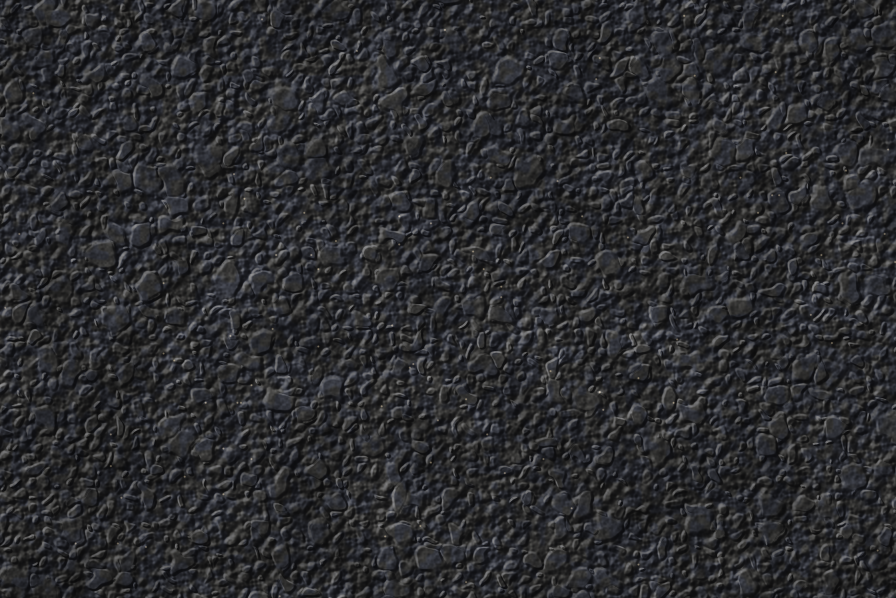
Give the GLSL for this texture, as a Shadertoy shader.

```glsl
// Dark, rough painted plaster: flattened blobs and small bumps under raking light.

const vec2  LIGHT_DIR     = vec2(-0.72, 0.69); // points towards the light
const float SLOPE_STEP    = 0.0016;            // half width of the slope probe
const float RELIEF_GAIN   = 1.0;
const float BLOB_SCALE    = 22.0;              // cells per canvas height
const float BUMP_SCALE    = 45.0;
const float CRUMB_SCALE   = 98.0;
const float BLOB_HEIGHT   = 0.0105;
const float BUMP_HEIGHT   = 0.0080;
const float CRUMB_HEIGHT  = 0.0084;
const float TOP_GLOW      = 0.11;              // sky light on flat tops
const float PATCH_SCALE   = 14.0;
const float PATCH_AMOUNT  = 0.26;
const float GRAIN_SCALE   = 300.0;
const float GRAIN_AMOUNT  = 0.30;
const float SPARKLE_SCALE = 170.0;
const float SPARKLE_SHARE = 0.0016;
const vec3  SHADOW_COLOR  = vec3(0.056, 0.056, 0.062);
const vec3  LIT_COLOR     = vec3(0.485, 0.485, 0.490);
const vec3  COOL_TINT     = vec3(0.96, 1.00, 1.11);
const vec3  WARM_TINT     = vec3(1.02, 1.01, 0.96);
const vec3  SPARKLE_COLOR = vec3(0.36, 0.32, 0.25);

float hash(vec2 p) {
    vec3 q = fract(p.xyx * vec3(0.1031, 0.1030, 0.0973));
    q += dot(q, q.yzx + 33.33);
    return fract((q.x + q.y) * q.z);
}

vec2 hash2(vec2 p) {
    return vec2(hash(p + 17.3), hash(p + 71.9));
}

float noise(vec2 p) {
    vec2 i = floor(p), f = fract(p);
    f = f * f * (3.0 - 2.0 * f);
    return mix(mix(hash(i), hash(i + vec2(1, 0)), f.x),
               mix(hash(i + vec2(0, 1)), hash(i + vec2(1, 1)), f.x), f.y);
}

// Scattered stretched lumps; flatness 0 gives domes, 1 gives steep plateaus.
float lumps(vec2 p, float share, float flatness) {
    vec2 cell = floor(p);
    float top = 0.0;
    for (int y = -1; y <= 1; y++)
    for (int x = -1; x <= 1; x++) {
        vec2 id = cell + vec2(x, y);
        if (hash(id + 5.7) > share) continue;
        vec2 offset = p - id - 0.2 - 0.6 * hash2(id);
        float angle = 6.2832 * hash(id + 31.1);
        float c = cos(angle), s = sin(angle);
        offset = mat2(c, s, -s, c) * offset;
        offset.y *= 1.0 + 0.8 * hash(id + 43.7);
        float radius = mix(0.28, 0.68, hash(id + 59.3));
        float edge = 1.0 - smoothstep(radius * 0.66 * flatness, radius, length(offset));
        top = max(top, edge * mix(0.7, 1.0, hash(id + 83.1)));
    }
    return top;
}

// Height in x, share of lump top in y.
vec2 relief(vec2 p) {
    vec2 warp = vec2(noise(p * 52.0), noise(p * 52.0 + 37.0)) - 0.5;
    vec2 q = p + 0.017 * warp;
    float blob = lumps(q * BLOB_SCALE + 9.0, 0.42, 1.0);
    float bump = lumps(q * BUMP_SCALE + 53.0, 0.72, 0.7);

    // Crumbs live on a turned grid so that no rows show.
    vec2 turned = mat2(0.8, 0.6, -0.6, 0.8) * p + vec2(3.0, 2.0);
    float crumb = noise(turned * CRUMB_SCALE)
                + 0.32 * noise(turned * CRUMB_SCALE * 2.1 + 29.0);
    float top = max(blob, 0.6 * bump);
    float body = max(BLOB_HEIGHT * blob, BUMP_HEIGHT * bump);
    return vec2(body + CRUMB_HEIGHT * crumb * (1.0 - 0.78 * top), top);
}

vec3 shade(vec2 p) {
    vec2 probe = LIGHT_DIR * SLOPE_STEP;
    vec2 behind = relief(p - probe), ahead = relief(p + probe);

    // Faces that fall away towards the light are bright.
    float slope = RELIEF_GAIN * (behind.x - ahead.x) / (2.0 * SLOPE_STEP);
    slope += TOP_GLOW * (behind.y + ahead.y - 0.5);
    float tone = 0.5 + 0.5 * slope / sqrt(1.0 + slope * slope);
    vec3 color = mix(SHADOW_COLOR, LIT_COLOR, pow(tone, 2.1));

    // Uneven exposure, with cool and warm reflections fading in the highlights.
    float patches = noise(p * PATCH_SCALE + 5.0) + noise(p * PATCH_SCALE * 2.3 + 61.0);
    color *= 1.0 + PATCH_AMOUNT * (patches - 1.0);
    float coolness = smoothstep(0.3, 0.7, noise(p * 75.0 + 91.0) + 0.12 * (p.y - 0.5));
    vec3 tint = mix(WARM_TINT, COOL_TINT, coolness);
    color *= mix(tint, vec3(1.0), smoothstep(0.65, 0.95, tone));

    // Fine grain and rare mineral glints.
    color *= 1.0 + GRAIN_AMOUNT * (noise(p * GRAIN_SCALE) - 0.5);
    vec2 spot = p * SPARKLE_SCALE, id = floor(spot);
    float glint = 1.0 - smoothstep(0.12, 0.42, length(fract(spot) - 0.5));
    color += SPARKLE_COLOR * glint * step(hash(id + 7.0), SPARKLE_SHARE);
    return color;
}

void mainImage(out vec4 fragColor, in vec2 fragCoord) {
    // Average four samples per pixel.
    vec3 color = vec3(0.0);
    for (int i = 0; i < 4; i++) {
        vec2 jitter = vec2(i % 2, i / 2) * 0.5 - 0.25;
        color += 0.25 * shade((fragCoord + jitter) / iResolution.y);
    }

    // Light falls off gently towards the corners.
    vec2 centered = fragCoord / iResolution.xy - 0.5;
    color *= 1.04 - 0.25 * dot(centered, centered);
    fragColor = vec4(color, 1.0);
}
```
